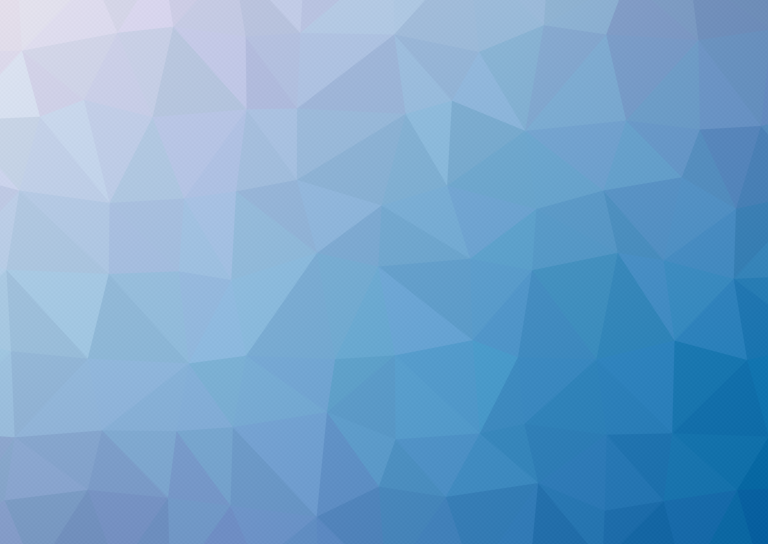
A Shadertoy shader for this background:

```glsl
// Low-poly triangle mesh fading from pale lavender to deep blue, with a fine dot weave.

#define CELL vec2(0.134, 0.141)    // mesh spacing, in canvas heights
#define ORIGIN vec2(0.046, 0.080)  // position of mesh vertex (0, 0)
#define JITTER vec2(0.56, 0.46)    // vertex scatter, in cells
#define FLATNESS 0.65              // 0 = smooth gradient, 1 = flat facets
#define SHADE 0.045                // brightness range between facets
#define TINT 0.020                 // hue range between facets
#define WEAVE_COUNT 120.0          // dots per canvas height
#define WEAVE_DEPTH 0.010

const float TAU = 6.2831853;

float hash(vec2 p) {
    return fract(sin(dot(p, vec2(127.1, 311.7))) * 43758.5453);
}

// Piecewise blend of four colours, t in 0..1
vec3 ramp(vec3 a, vec3 b, vec3 c, vec3 d, float t) {
    t = clamp(t, 0.0, 1.0) * 3.0;
    vec3 color = mix(a, b, clamp(t, 0.0, 1.0));
    color = mix(color, c, clamp(t - 1.0, 0.0, 1.0));
    return mix(color, d, clamp(t - 2.0, 0.0, 1.0));
}

// Background gradient, uv in 0..1 from the lower left
vec3 gradient(vec2 uv) {
    vec3 top = ramp(vec3(0.91, 0.89, 0.93), vec3(0.76, 0.78, 0.89),
                    vec3(0.62, 0.74, 0.86), vec3(0.43, 0.54, 0.72), uv.x);
    vec3 upper = ramp(vec3(0.77, 0.82, 0.91), vec3(0.64, 0.74, 0.87),
                      vec3(0.43, 0.65, 0.81), vec3(0.30, 0.52, 0.73), uv.x);
    vec3 lower = ramp(vec3(0.62, 0.76, 0.87), vec3(0.49, 0.69, 0.84),
                      vec3(0.26, 0.57, 0.77), vec3(0.07, 0.46, 0.69), uv.x);
    vec3 bottom = ramp(vec3(0.49, 0.59, 0.76), vec3(0.41, 0.55, 0.76),
                       vec3(0.18, 0.47, 0.70), vec3(0.00, 0.36, 0.60), uv.x);
    return ramp(bottom, lower, upper, top, uv.y);
}

// Scattered mesh vertex for a grid index
vec2 meshVertex(vec2 id) {
    vec2 offset = vec2(hash(id), hash(id + 37.3)) - 0.5;
    return ORIGIN + (id + offset * JITTER) * CELL;
}

// Signed distance to the line a-b, positive on its left
float leftOf(vec2 p, vec2 a, vec2 b) {
    vec2 edge = normalize(b - a);
    vec2 q = p - a;
    return edge.x * q.y - edge.y * q.x;
}

// Adds one facet's colour, weighted by its coverage of the pixel
void addFacet(inout vec4 sum, vec2 p, vec2 a, vec2 b, vec2 c, vec2 seed) {
    float inside = min(leftOf(p, a, b), min(leftOf(p, b, c), leftOf(p, c, a)));
    float blur = 0.8 / iResolution.y;
    float coverage = smoothstep(-blur, blur, inside);
    if (coverage <= 0.0) return;

    vec2 size = vec2(iResolution.x / iResolution.y, 1.0);
    vec2 center = (a + b + c) / 3.0;
    vec3 color = gradient(mix(p, center, FLATNESS) / size);
    color += SHADE * (hash(seed + 5.1) - 0.5);
    color += TINT * (hash(seed + 9.7) - 0.5) * vec3(1.0, -1.0, 0.3);
    sum += vec4(color, 1.0) * coverage;
}

void mainImage(out vec4 fragColor, in vec2 fragCoord) {
    vec2 p = fragCoord / iResolution.y;
    vec2 home = floor((p - ORIGIN) / CELL);
    vec4 sum = vec4(0.0);

    // Nearby quads, each split along its shorter diagonal
    for (int y = -1; y <= 1; y++) {
        for (int x = -1; x <= 1; x++) {
            vec2 id = home + vec2(x, y);
            vec2 a = meshVertex(id);
            vec2 b = meshVertex(id + vec2(1.0, 0.0));
            vec2 c = meshVertex(id + vec2(1.0, 1.0));
            vec2 d = meshVertex(id + vec2(0.0, 1.0));
            if (distance(a, c) < distance(b, d)) {
                addFacet(sum, p, a, b, c, id);
                addFacet(sum, p, a, c, d, id + 0.5);
            } else {
                addFacet(sum, p, a, b, d, id);
                addFacet(sum, p, b, c, d, id + 0.5);
            }
        }
    }
    vec3 color = sum.rgb / max(sum.a, 0.001);

    // Fine dot weave
    vec2 wave = cos(p * WEAVE_COUNT * TAU);
    color += WEAVE_DEPTH * wave.x * wave.y;

    fragColor = vec4(clamp(color, 0.0, 1.0), 1.0);
}
```
